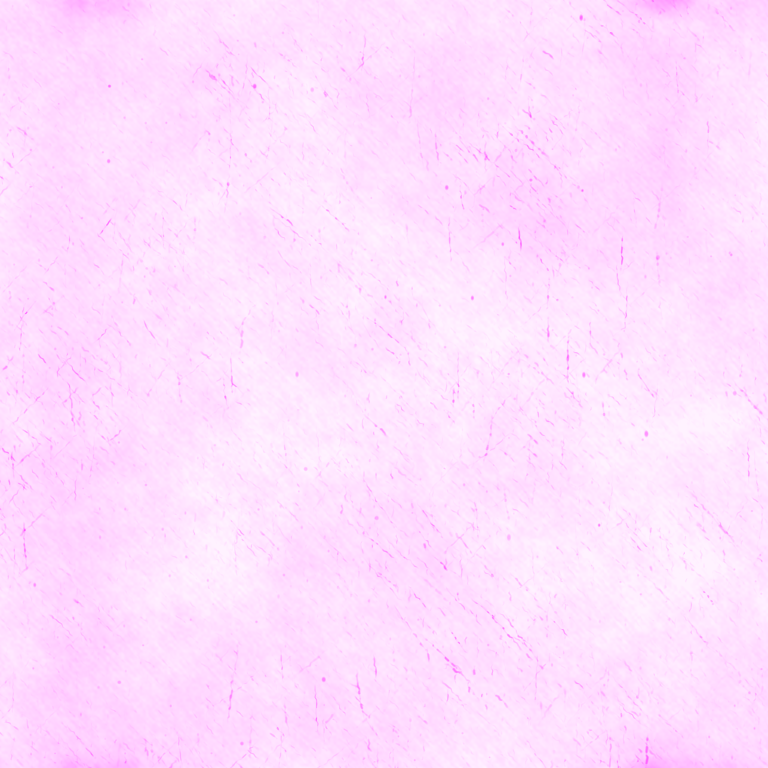
Reproduce this texture procedurally as a WebGL 1 fragment shader.

```glsl
precision highp float;

// Pale pink worn surface: mottled fractal-noise clouds under layers of thin, ragged
// scratch trails (falling, rising, upright) and a few specks, one per jittered cell.
// Everything adds to one "ink" value, which lowers the green channel only.

#define BASE_GREEN 0.881
#define CLOUD_SCALE 6.4
#define CLOUD_DEPTH 0.18
#define GRAIN_DEPTH 0.038
#define SCRATCH_INK 0.50
#define SPECK_INK 0.45
#define SPECK_RADIUS 0.0024
#define EDGE_STAIN 0.14
#define FALLING -0.82
#define RISING 0.84
#define UPRIGHT 1.57

uniform vec2 u_resolution;

float pixel; // size of one pixel in canvas units

float hash(vec2 p) {
  return fract(sin(dot(p, vec2(127.1, 311.7))) * 43758.5453);
}

vec2 hash2(vec2 p) {
  return vec2(hash(p), hash(p + 57.3));
}

float noise(vec2 p) {
  vec2 i = floor(p), f = fract(p);
  f = f * f * (3.0 - 2.0 * f);
  return mix(mix(hash(i), hash(i + vec2(1.0, 0.0)), f.x),
             mix(hash(i + vec2(0.0, 1.0)), hash(i + vec2(1.0, 1.0)), f.x), f.y);
}

float fbm(vec2 p) {
  float sum = 0.0, weight = 0.5;
  for (int i = 0; i < 5; i++) {
    sum += weight * noise(p);
    p = mat2(1.6, 1.2, -1.2, 1.6) * p + 7.7;
    weight *= 0.5;
  }
  return sum / 0.97;
}

// Coordinates along and across a direction
vec2 turn(vec2 p, float angle) {
  float c = cos(angle), s = sin(angle);
  return vec2(c * p.x + s * p.y, c * p.y - s * p.x);
}

// One ragged trail of dashes per grid cell; lengths are fractions of a cell
float scratches(vec2 p, float cells, float angle, float reach, float width, float seed) {
  float ink = 0.0;
  vec2 home = floor(p * cells);
  for (int y = -1; y <= 1; y++) {
    for (int x = -1; x <= 1; x++) {
      vec2 id = home + vec2(float(x), float(y));
      vec2 key = id + seed;
      vec2 rnd = hash2(key + 3.1);
      vec2 centre = (id + 0.1 + 0.8 * hash2(key)) / cells;
      vec2 q = turn(p - centre, angle + 0.35 * (rnd.x - 0.5));
      float halfLength = reach * mix(0.3, 1.0, rnd.y) / cells;
      float t = q.x / halfLength;
      float lane = 31.0 * rnd.y + seed;
      q.y += (rnd.x - 0.5) * 0.15 * halfLength * t * t;
      q.y += 0.0024 * (noise(vec2(q.x * 230.0, lane + 5.5)) - 0.5);
      float pressure = noise(vec2(q.x * 260.0, lane));
      float w = width * mix(0.5, 1.5, pressure * hash(key + 9.4));
      float soft = max(w, 0.65 * pixel);
      float line = (1.0 - smoothstep(0.0, 2.0 * soft, abs(q.y))) * w / soft;
      float taper = 1.0 - smoothstep(0.4, 1.0, abs(t));
      float gaps = 0.2 + 0.8 * smoothstep(0.35, 0.85, pressure);
      float strength = mix(0.2, 1.0, pow(hash(key + 5.9), 2.0));
      ink = max(ink, line * taper * gaps * strength);
    }
  }
  return ink;
}

// Sparse dots, some drawn out upwards
float specks(vec2 p, float cells, float radius, float share, float seed) {
  vec2 id = floor(p * cells);
  vec2 key = id + seed;
  vec2 q = p - (id + 0.2 + 0.6 * hash2(key)) / cells;
  q.y *= mix(0.6, 1.1, hash(key + 4.2));
  float r = radius * mix(0.5, 1.0, hash(key + 8.6));
  float spot = 1.0 - smoothstep(r - pixel, r + pixel, length(q));
  return spot * step(hash(key + 2.7), share) * mix(0.4, 1.0, hash(key + 6.3));
}

void main() {
  vec2 uv = gl_FragCoord.xy / u_resolution;
  pixel = 1.0 / min(u_resolution.x, u_resolution.y);

  // Clouds, mottling and fine diagonal grain
  float cloud = fbm(uv * CLOUD_SCALE + 3.4) - 0.5;
  cloud += 0.36 * (fbm(uv * 30.0 + 9.0) - 0.5);
  float grain = noise(uv * 250.0) + noise(turn(uv, FALLING) * vec2(80.0, 290.0)) - 1.0;
  float green = BASE_GREEN + CLOUD_DEPTH * cloud + GRAIN_DEPTH * grain;

  // Stains on the upper and lower edges, mirrored left to right
  vec2 stain = vec2(abs(uv.x - 0.5) - 0.38, min(1.0 - uv.y, uv.y * 1.8));
  float wear = 2.0 * fbm(uv * 24.0);
  vec2 core = stain * vec2(17.0, 50.0), halo = stain * vec2(10.0, 13.0);
  green -= EDGE_STAIN * wear * (exp(-dot(core, core)) + 0.4 * exp(-dot(halo, halo)));

  // Scratches gather in patches; rising ones keep mostly to the left
  float patches = smoothstep(0.3, 0.75, noise(uv * 10.0 + 21.0));
  float others = smoothstep(0.35, 0.75, noise(uv * 10.0 + 40.0));
  float leftSide = 0.35 + 0.65 * (1.0 - smoothstep(0.12, 0.38, uv.x));
  float ink = scratches(uv, 15.0, FALLING, 0.85, 0.0011, 11.0) * patches;
  ink += scratches(uv, 28.0, FALLING, 0.8, 0.0010, 53.0) * patches * 0.8;
  ink += scratches(uv, 18.0, RISING, 0.85, 0.0011, 37.0) * others * leftSide;
  ink += scratches(uv, 18.0, UPRIGHT, 0.75, 0.0011, 71.0) * others * 0.9;
  ink += scratches(uv, 50.0, FALLING, 0.75, 0.0010, 93.0) * (0.25 + 0.4 * others);
  ink += scratches(uv, 44.0, UPRIGHT, 0.5, 0.0011, 17.0) * (0.1 + 0.5 * patches);
  green -= SCRATCH_INK * min(ink, 1.0);

  // Specks, large and small
  float dots = specks(uv, 11.0, SPECK_RADIUS, 0.25, 15.0);
  dots = max(dots, 0.45 * specks(uv, 34.0, 0.6 * SPECK_RADIUS, 0.25, 29.0));
  green -= SPECK_INK * dots;

  gl_FragColor = vec4(1.0, clamp(green, 0.35, 0.95), 1.0, 1.0);
}
```
